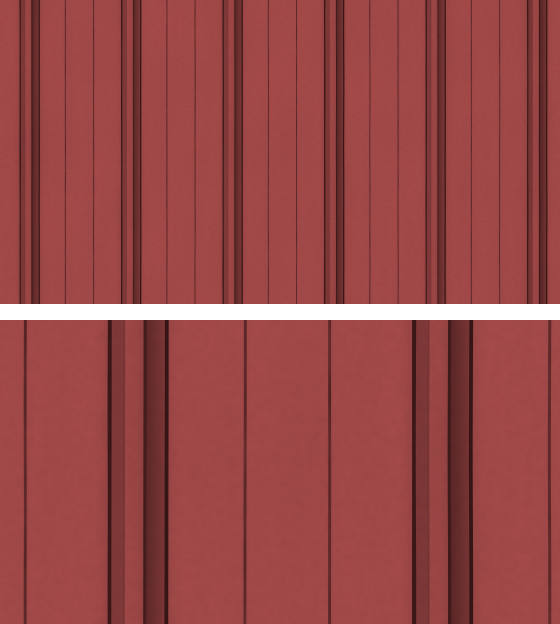
Top: the whole. Bottom: its middle third, enlarged.
A WebGL 1 fragment shader for this texture:

```glsl
precision highp float;
// Painted metal cladding: wide vertical panels, each with two fine scored lines,
// joined by a raised batten with a half-lit flank and a shadowed groove.
// One periodic profile across x is shaded, then mottled with gradient noise.

uniform vec2 u_resolution;

#define PANELS 5.517       // repeats across the canvas
#define PHASE 0.199        // position of the first seam, in panels
#define SEAM_WIDTH 0.0125  // line widths, in panels
#define SCORE_WIDTH 0.0095
#define SCORE_DEPTH 0.58
#define GROOVE_DEPTH 0.56
#define GRAIN 0.030
#define MOTTLE 0.022
#define WAVER 0.0025

const vec3 PAINT = vec3(0.628, 0.283, 0.281);
const vec3 SHADOW = vec3(0.175, 0.065, 0.065);

float hash(float n) {
  return fract(sin(n * 91.345 + 4.7) * 4375.85);
}

vec2 gradient(vec2 cell) {
  float a = 6.28318 * fract(sin(dot(cell, vec2(12.99, 78.23))) * 4375.85);
  return vec2(cos(a), sin(a));
}

float gradientNoise(vec2 p) {
  vec2 i = floor(p), f = fract(p);
  vec2 w = f * f * f * (f * (f * 6.0 - 15.0) + 10.0);
  vec2 e = vec2(1.0, 0.0);
  float low = mix(dot(gradient(i), f), dot(gradient(i + e), f - e), w.x);
  float high = mix(dot(gradient(i + e.yx), f - e.yx),
                   dot(gradient(i + 1.0), f - 1.0), w.x);
  return mix(low, high, w.y);
}

// Box-filtered coverage of a line of the given width
float line(float x, float center, float width, float px) {
  return clamp(0.5 * (width + px) - abs(x - center), 0.0, min(width, px)) / px;
}

// Box-filtered coverage of the interval from a to b
float band(float x, float a, float b, float px) {
  return clamp((x - a) / px + 0.5, 0.0, 1.0) - clamp((x - b) / px + 0.5, 0.0, 1.0);
}

void main() {
  vec2 p = gl_FragCoord.xy / u_resolution.x;
  float px = PANELS / u_resolution.x;
  float u = p.x * PANELS - PHASE;

  // Seam-centred coordinate and the character of this seam
  float seam = floor(u + 0.5);
  float x = u - seam;
  float wear = hash(seam);
  float waver = WAVER * gradientNoise(vec2(floor(u * 2.0) * 7.3, p.y * 9.0));
  float xs = x + waver;

  // Soft shading of the panel beside each seam
  float dark = 0.16 * exp(-abs(x) / 0.022) * step(x, 0.0);
  dark += 0.13 * exp(-abs(x - 0.187) / 0.022) * step(0.187, x);
  dark += 0.035 * (hash(floor(u) + 17.0) - 0.5);

  // Batten: half-lit flank, bright face, groove fading to the right
  float flank = band(x, 0.0, 0.047, px);
  float face = band(x, 0.047, 0.112, px);
  float groove = band(x, 0.112, 0.187, px);
  float fade = clamp((x - 0.112) / 0.075, 0.0, 1.0);
  dark = mix(dark, 0.27 + 0.08 * wear, flank);
  dark = mix(dark, 0.05 + 0.07 * smoothstep(0.08, 0.112, x), face);
  dark = mix(dark, mix(GROOVE_DEPTH + 0.14 * wear, 0.27 + 0.12 * wear, fade), groove);

  // Seam lines and batten edges
  dark = mix(dark, 0.88, line(xs, 0.0, SEAM_WIDTH, px));
  dark = mix(dark, 0.36, line(xs, 0.047, 0.007, px));
  dark = mix(dark, 0.72 + 0.2 * wear, line(xs, 0.116, 0.010, px));
  dark = mix(dark, 0.92, line(xs, 0.187, SEAM_WIDTH, px));

  // Scored lines with a soft halo and uneven depth
  float d = min(abs(xs - 0.445), abs(xs + 0.277));
  float depth = SCORE_DEPTH + 0.22 * gradientNoise(vec2(floor(u * 2.0), p.y * 30.0));
  dark += 0.08 * exp(-d / 0.010);
  dark = mix(dark, depth, line(d, 0.0, SCORE_WIDTH, px));

  // Paint grain, broad mottling and faint vertical streaks
  float grain = gradientNoise(p * 260.0) + 0.7 * gradientNoise(p * 120.0 + 31.0);
  float mottle = gradientNoise(p * 9.0) + 0.8 * gradientNoise(p * vec2(60.0, 5.0) + 11.0);
  float light = 1.0 + GRAIN * grain + MOTTLE * mottle;

  gl_FragColor = vec4(mix(PAINT, SHADOW, clamp(dark, 0.0, 1.0)) * light, 1.0);
}
```
